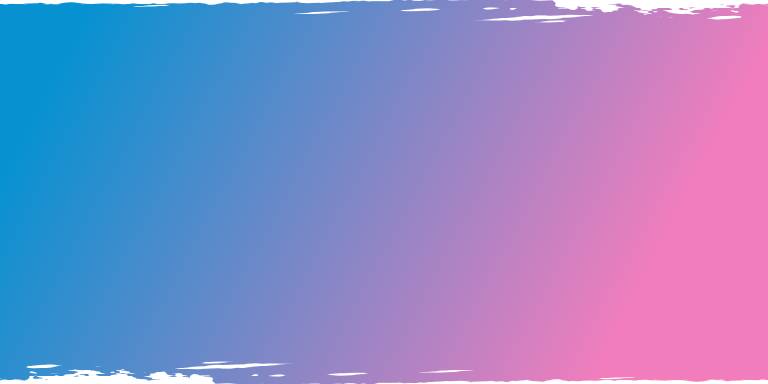
Write a Shadertoy shader that draws this background.

```glsl
// Diagonal blue to pink gradient with dry white brush marks along the top and bottom.

float hash(vec2 p) {
    vec3 q = fract(p.xyx * vec3(0.1031, 0.1030, 0.0973));
    q += dot(q, q.yzx + 33.33);
    return fract((q.x + q.y) * q.z);
}

float noise(vec2 p) {
    vec2 cell = floor(p), f = fract(p);
    f = f * f * (3.0 - 2.0 * f);
    return mix(mix(hash(cell), hash(cell + vec2(1, 0)), f.x),
               mix(hash(cell + vec2(0, 1)), hash(cell + vec2(1, 1)), f.x), f.y);
}

// Grain stretched along the brush direction, from -1 to 1
float bristles(vec2 p) {
    return 1.2 * noise(p * vec2(22, 130)) + 0.8 * noise(p * vec2(75, 260) + 17.0) - 1.0;
}

// Thin tapered stroke: centre, half length and half thickness
float streak(vec2 p, vec4 s) {
    vec2 q = p - s.xy;
    q.y += 0.045 * q.x;
    float taper = 1.0 - pow(abs(q.x / s.z), 2.0);
    float wear = 0.7 + 0.6 * noise(p * vec2(60, 180));
    return s.w * taper * wear - abs(q.y);
}

// White coverage along one border; p.y is the depth from that border
float brushMarks(vec2 p) {
    float grain = bristles(p);

    // Thin border that fades out towards the middle
    float thin = 0.009 * (1.0 - smoothstep(0.6, 1.2, p.x)) + 0.012 * smoothstep(1.9, 1.95, p.x);
    float paint = thin + 0.004 * grain - p.y;

    // Heavy ragged patch with a deeper second half
    float patchMask = smoothstep(1.43, 1.46, p.x) * (1.0 - smoothstep(1.91, 1.97, p.x));
    float depth = 0.021 + 0.014 * smoothstep(1.69, 1.73, p.x) * (1.0 - smoothstep(1.8, 1.88, p.x));
    paint = max(paint, depth * patchMask + 0.022 * grain * patchMask - p.y - 0.006 * (1.0 - patchMask));

    // Loose strokes
    vec4 strokes[8] = vec4[8](
        vec4(0.835, 0.033, 0.065, 0.0022), vec4(1.095, 0.026, 0.058, 0.0033),
        vec4(1.400, 0.046, 0.148, 0.0050), vec4(1.442, 0.056, 0.040, 0.0020),
        vec4(1.278, 0.022, 0.022, 0.0028), vec4(1.335, 0.023, 0.010, 0.0020),
        vec4(1.890, 0.046, 0.045, 0.0045), vec4(0.400, 0.015, 0.050, 0.0018));
    for (int i = 0; i < 8; i++) paint = max(paint, streak(p, strokes[i]));

    return clamp(0.5 + paint / max(fwidth(paint), 0.5 / iResolution.y), 0.0, 1.0);
}

void mainImage(out vec4 fragColor, in vec2 fragCoord) {
    vec2 p = fragCoord / iResolution.xy * vec2(2, 1);

    // Slanted gradient, flat in the far corners
    float t = clamp((p.x + 0.53 * (1.0 - p.y) - 0.25) / 1.83, 0.0, 1.0);
    vec3 blue = vec3(0.03, 0.57, 0.82), pink = vec3(0.95, 0.49, 0.74);
    vec3 color = mix(blue, pink, t);

    // The bottom border is the top one turned half way round
    float top = brushMarks(vec2(p.x, 1.0 - p.y));
    float bottom = brushMarks(vec2(2.0 - p.x, p.y));
    fragColor = vec4(mix(color, vec3(1), max(top, bottom)), 1);
}
```
